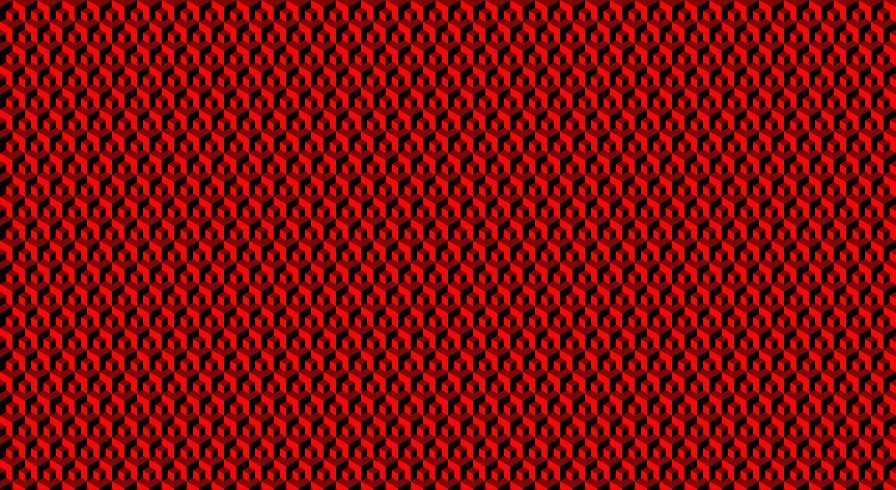
Write a WebGL 1 fragment shader that draws this pattern.

```glsl
precision highp float;

uniform vec2 u_resolution;

#define COLUMNS 36.0
#define ROWS 22.4
#define SMALL_SCALE 0.5
#define TOP_COLOR vec3(0.50, 0.02, 0.02)
#define LEFT_COLOR vec3(0.99, 0.02, 0.02)
#define RIGHT_COLOR vec3(0.015, 0.005, 0.005)
#define SAMPLES 4

const float SQRT3 = 1.7320508;

// Distance to a pointy-top hexagon's centre; its edge lies at 0.5
float hexRadius(vec2 p) {
  p = abs(p);
  return max(p.x, 0.5 * p.x + 0.5 * SQRT3 * p.y);
}

// Offset from the nearest centre of a unit-width hexagon lattice
vec2 hexOffset(vec2 p) {
  vec2 period = vec2(1.0, SQRT3);
  vec2 a = mod(p + 0.5 * period, period) - 0.5 * period;
  vec2 b = mod(p, period) - 0.5 * period;
  return dot(a, a) < dot(b, b) ? a : b;
}

// Visible face of a cube whose near corner is at the origin
vec3 cubeFace(vec2 p) {
  if (p.y > abs(p.x) / SQRT3) return TOP_COLOR;
  return p.x < 0.0 ? LEFT_COLOR : RIGHT_COLOR;
}

// Large stacked cubes, with a small one tucked into each inner corner
vec3 stackedCubes(vec2 p) {
  vec2 large = hexOffset(p + vec2(0.0, 0.5 / SQRT3));
  vec2 small = hexOffset(p - vec2(0.0, 0.5 / SQRT3));
  bool inSmall = hexRadius(small) < 0.5 * SMALL_SCALE;
  return cubeFace(inSmall ? small : large);
}

void main() {
  vec2 cells = vec2(COLUMNS, ROWS * 0.5 * SQRT3);
  vec3 color = vec3(0.0);

  // Average a grid of samples inside the pixel for smooth edges
  for (int j = 0; j < SAMPLES; j++) {
    for (int i = 0; i < SAMPLES; i++) {
      vec2 jitter = (vec2(float(i), float(j)) + 0.5) / float(SAMPLES) - 0.5;
      vec2 uv = (gl_FragCoord.xy + jitter) / u_resolution;
      color += stackedCubes((uv - vec2(0.0, 1.0)) * cells);
    }
  }
  gl_FragColor = vec4(color / float(SAMPLES * SAMPLES), 1.0);
}
```
